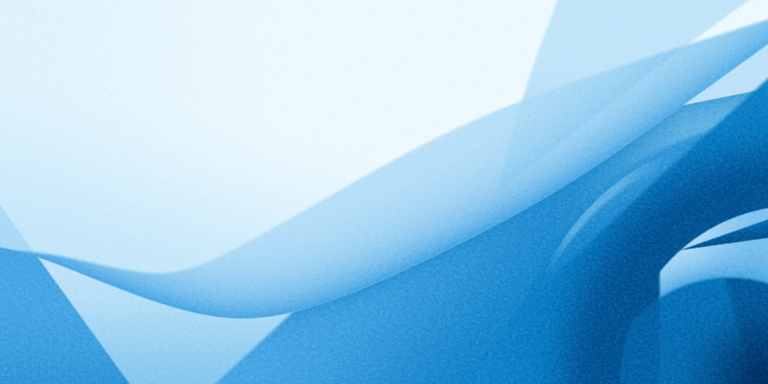
This background is drawn by a Shadertoy shader. Its source:

```glsl
const vec3 WHITE = vec3(0.925, 0.975, 0.998);
const vec3 MIST = vec3(0.75, 0.895, 0.975);
const vec3 PALE = vec3(0.74, 0.885, 0.975);
const vec3 SKY = vec3(0.51, 0.78, 0.935);
const vec3 AZURE = vec3(0.28, 0.65, 0.89);
const vec3 COBALT = vec3(0.04, 0.49, 0.77);
const vec3 DEEP = vec3(0.01, 0.33, 0.58);
const vec3 NAVY = vec3(0.0, 0.2, 0.4);

// Rounded change of slope, used to build flowing edges
float bend(float x, float at, float softness, float slope) {
    float d = x - at;
    return 0.5 * slope * (d + sqrt(d * d + softness * softness));
}

// Antialiased coverage of the positive side of a field
float cover(float d) {
    return clamp(0.5 + d / max(1.4 * fwidth(d), 1e-5), 0.0, 1.0);
}

// Coverage with a blurred border
float softCover(float d, float blur) {
    return smoothstep(-blur, blur, d);
}

// Soft shade that fades away from an edge
float falloff(float d, float reach) {
    return exp(-max(d, 0.0) / reach);
}

vec2 gradientAt(vec2 cell) {
    vec3 q = fract(cell.xyx * vec3(0.1031, 0.103, 0.0973));
    q += dot(q, q.yzx + 33.33);
    return fract((q.xx + q.yz) * q.zy) * 2.0 - 1.0;
}

float gradientNoise(vec2 p) {
    vec2 i = floor(p), f = fract(p);
    vec2 u = f * f * (3.0 - 2.0 * f);
    vec2 e = vec2(1.0, 0.0);
    float low = mix(dot(gradientAt(i), f), dot(gradientAt(i + e), f - e), u.x);
    float high = mix(dot(gradientAt(i + e.yx), f - e.yx),
                     dot(gradientAt(i + 1.0), f - 1.0), u.x);
    return mix(low, high, u.y);
}

// Fine fabric grain along a slanted weave
float grain(vec2 p) {
    vec2 q = mat2(0.9, 0.43, -0.43, 0.9) * p;
    return 0.5 * gradientNoise(q * vec2(90.0, 130.0))
         + 0.6 * gradientNoise(q * vec2(170.0, 210.0));
}

float upperEdge(float x) {
    return 0.351 - 0.05 * x + bend(x, 0.13, 0.08, -0.25)
         + bend(x, 0.455, 0.12, 0.93) + bend(x, 1.2, 0.3, -0.33);
}

float lowerEdge(float x) {
    return 0.338 - 0.2 * x + bend(x, 0.08, 0.1, -0.3)
         + bend(x, 0.64, 0.25, 1.02) + bend(x, 1.45, 0.2, 0.22);
}

// Large veils: open air, sash, hanging sheet and lower cloth
vec3 veils(vec2 p) {
    float upper = p.y - upperEdge(p.x), lower = p.y - lowerEdge(p.x);
    float light = smoothstep(0.25, 0.85, p.y + 0.22 * min(p.x, 1.3));
    vec3 col = mix(MIST, WHITE, light * mix(0.72, 1.0, smoothstep(0.0, 0.8, p.x)));

    float corner = cover(0.466 - 1.38 * p.x - p.y);
    col = mix(col, SKY, 0.4 * corner);

    float sheetLeft = p.x - 1.3 - 0.24 * (p.y - 0.545) - bend(p.y, 0.8, 0.2, 0.18);
    float sheetBase = p.y - 0.545 - 0.81 * (p.x - 1.354) - bend(p.x, 1.7, 0.2, -0.1);
    float sheet = softCover(sheetLeft, 0.007) * softCover(sheetBase, 0.008);
    col = mix(col, mix(SKY, PALE, smoothstep(0.45, 0.85, p.y)), 0.9 * sheet);

    vec3 sash = mix(PALE, AZURE, falloff(lower, 0.085));
    sash = mix(sash, SKY, 0.25 * smoothstep(1.2, 2.0, p.x));
    sash = mix(sash, SKY, sheet * (0.1 + 0.4 * falloff(sheetBase, 0.08)));
    col = mix(col, sash, softCover(-upper, 0.007));

    vec3 under = mix(SKY, PALE, smoothstep(-0.05, 0.3, p.y));
    under = mix(under, mix(COBALT, AZURE, smoothstep(-0.35, 0.25, p.y)), corner);
    col = mix(col, under, cover(-lower));

    float clothTop = min(-lower, 0.73 + 0.2 * (p.x - 1.8) - p.y);
    float clothLeft = p.x - 0.56 - 1.08 * p.y;
    vec3 cloth = mix(AZURE, COBALT, smoothstep(0.6, 1.4, p.x - 0.9 * p.y));
    cloth = mix(cloth, SKY, 0.75 * smoothstep(1.4, 1.85, p.x));
    cloth = mix(cloth, COBALT, 0.4 * falloff(clothTop, 0.03));
    return mix(col, cloth, cover(clothTop) * softCover(clothLeft, 0.01));
}

// Dark folds sweeping into the corner
vec3 folds(vec3 col, vec2 p) {
    float pleat = 0.351 + 2.2 * (p.x - 1.406) + bend(p.x, 1.47, 0.12, -1.5)
                + bend(p.x, 1.65, 0.1, -0.4) - p.y;
    float pleatArea = softCover(pleat, 0.012);
    col = mix(col, mix(COBALT, AZURE, smoothstep(0.1, 0.75, p.y)), 0.75 * pleatArea);
    col = mix(col, COBALT, 0.35 * pleatArea * falloff(pleat, 0.02));
    float span = smoothstep(1.41, 1.5, p.x) * (1.0 - smoothstep(1.58, 1.76, p.x));
    col = mix(col, SKY, 0.65 * span * cover(pleat - 0.016) * softCover(0.045 - pleat, 0.01));

    float roll = p.x - 1.185 - 0.4 * p.y - bend(p.y, 0.12, 0.2, 0.72);
    col = mix(col, COBALT, 0.45 * falloff(-roll, 0.05) * pleatArea);
    float rim = length(p - vec2(2.08, 0.0)) - 0.465;
    vec3 shade = mix(COBALT, DEEP, 1.0 - smoothstep(0.06, 0.24, rim));
    shade = mix(shade, AZURE, 0.2 * smoothstep(0.2, 0.4, rim));
    return mix(col, shade, softCover(roll, 0.012));
}

// Hollow with a bright crescent, a dark band and a rounded inner fold
vec3 hollow(vec3 col, vec2 p) {
    float inside = cover(0.465 - length(p - vec2(2.08, 0.0)));
    float disc = 0.337 - length(p - vec2(1.9, -0.06));
    float panel = softCover(p.x - 1.718, 0.006);
    vec3 glow = mix(PALE, AZURE, falloff(-disc, 0.05));
    glow = mix(glow, AZURE, 0.5 * smoothstep(1.78, 1.98, p.x));
    col = mix(col, mix(DEEP, glow, panel), inside);

    float bandTop = 0.362 + 0.35 * (p.x - 1.81) - p.y;
    float bandBase = p.y - 0.354 - 0.14 * (p.x - 1.81);
    vec3 band = mix(DEEP, COBALT, 0.6 * smoothstep(0.0, 0.05, bandBase));
    col = mix(col, band, inside * cover(bandTop) * cover(bandBase));

    vec3 core = mix(DEEP, COBALT, 0.35 + 0.4 * panel * falloff(disc, 0.25));
    core = mix(core, DEEP, 0.75 * softCover(p.x - 1.96 + 0.26 * p.y, 0.015));
    core = mix(core, NAVY, smoothstep(0.25, 0.0, length(p - vec2(2.0, 0.0))));
    return mix(col, core, inside * softCover(disc, 0.006));
}

void mainImage(out vec4 fragColor, in vec2 fragCoord) {
    vec2 p = fragCoord / iResolution.xy * vec2(2.0, 1.0);
    vec3 col = hollow(folds(veils(p), p), p);
    float strength = mix(0.11, 0.03, smoothstep(0.5, 0.95, col.g));
    col += strength * grain(p);
    fragColor = vec4(clamp(col, 0.0, 1.0), 1.0);
}
```
